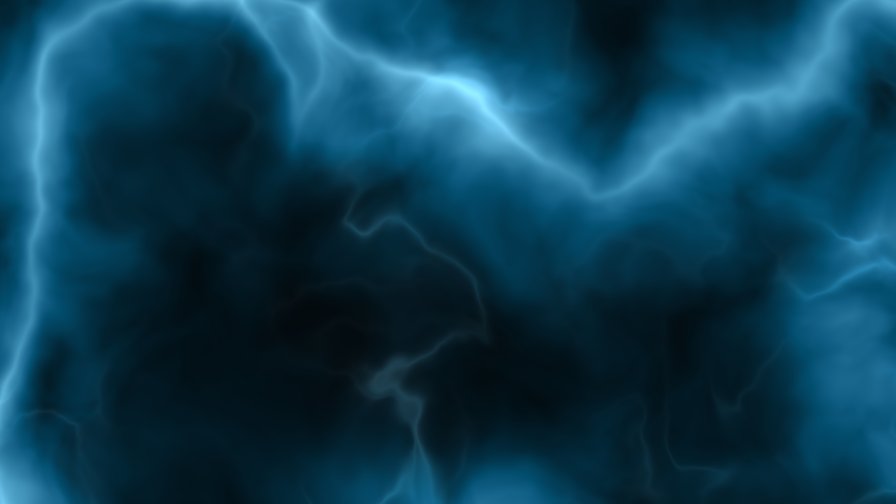
Write a WebGL 1 fragment shader that draws this background.

```glsl
precision highp float;

// Glowing blue plasma: a bright filament arches around dark hollows, with
// thin wisps drifting in blue haze. Filaments are level lines of simple
// fields bent by gradient noise; the summed light is mapped to blue tones.

#define WARP 0.13          // bending of the filaments
#define CURL 0.16          // extra bending of the wisps
#define CORE_WIDTH 0.021   // bright filament centre
#define HALO_WIDTH 0.135   // blue light around the main filament
#define CORE_LIGHT 0.31
#define HALO_LIGHT 0.42
#define HAZE_LIGHT 0.30
#define WISP_LIGHT 0.30
#define AMBIENT 0.045
#define MOTTLE 0.9         // cloudiness of the light

uniform vec2 u_resolution;

vec2 gradientAt(vec2 cell) {
  float angle = 6.2832 * fract(sin(dot(cell, vec2(127.1, 311.7))) * 43758.5);
  return vec2(cos(angle), sin(angle));
}

float gradientNoise(vec2 p) {
  vec2 i = floor(p), f = fract(p);
  vec2 u = f * f * f * (f * (f * 6.0 - 15.0) + 10.0);
  vec2 e = vec2(1.0, 0.0);
  float a = dot(gradientAt(i), f);
  float b = dot(gradientAt(i + e), f - e);
  float c = dot(gradientAt(i + e.yx), f - e.yx);
  float d = dot(gradientAt(i + 1.0), f - 1.0);
  return mix(mix(a, b, u.x), mix(c, d, u.x), u.y);
}

float fbm(vec2 p) {
  float sum = 0.0, amplitude = 1.0;
  for (int i = 0; i < 4; i++) {
    sum += amplitude * gradientNoise(p);
    p = mat2(1.6, 1.2, -1.2, 1.6) * p + 7.3;
    amplitude *= 0.42;
  }
  return sum;
}

vec2 fbm2(vec2 p) {
  return vec2(fbm(p), fbm(p + vec2(31.7, 12.9)));
}

float softAbs(float x, float radius) {
  return sqrt(x * x + radius * radius);
}

float softMax(float a, float b, float k) {
  float h = max(k - abs(a - b), 0.0) / k;
  return max(a, b) + 0.25 * k * h * h;
}

float glow(float d, float width) {
  return exp(-softAbs(d, 0.25 * width) / width);
}

float blob(vec2 p, vec2 centre, vec2 radius) {
  vec2 d = (p - centre) / radius;
  return exp(-dot(d, d));
}

// Rim of the large hollow: a left wall joined to a cusped arch.
float rimDistance(vec2 p) {
  float arch = 0.6 + 0.4 * softAbs(sin(1.916 * (p.x - 1.22)), 0.06);
  float wall = 0.075 - 0.09 * (1.0 - smoothstep(0.12, 0.4, p.y));
  return softMax((p.y - arch) * 0.86, wall - p.x, 0.25);
}

// Narrow loop hanging from the top of the arch.
float loopDistance(vec2 p) {
  return 0.45 * (p.y - 0.77 - 2.0 * softAbs(p.x - 0.55, 0.015));
}

vec3 plasmaColor(float light) {
  float red = 0.008 + 0.93 * max(light - 0.305, 0.0);
  return vec3(red, light, min(1.42 * light, light + 0.15));
}

void main() {
  vec2 p = gl_FragCoord.xy / u_resolution.y;
  vec2 q = p + WARP * fbm2(p * 2.7 + 4.0);
  vec2 r = q + CURL * fbm2(q * 4.0 + 9.0);
  float cloud = max(1.0 + MOTTLE * fbm(q * 4.5 + 20.0), 0.2);
  float flicker = clamp(0.85 + 0.8 * gradientNoise(p * 3.0 + 40.0), 0.4, 1.15);

  // Main filament and its loop
  float rim = rimDistance(q);
  float hang = loopDistance(q);
  float light = AMBIENT * cloud;
  light += HALO_LIGHT * glow(rim, HALO_WIDTH) * mix(cloud, 1.0, glow(rim, 0.04));
  light += CORE_LIGHT * flicker * glow(rim, CORE_WIDTH);
  light += 0.75 * CORE_LIGHT * flicker * (glow(hang, CORE_WIDTH) + 0.4 * glow(hang, 0.05));

  // Haze along the right side, the lower edge and below the arch
  float haze = blob(p, vec2(1.78, 0.3), vec2(0.24, 0.45))
             + blob(p, vec2(0.97, -0.02), vec2(0.3, 0.15))
             + 0.5 * blob(p, vec2(0.0, 0.0), vec2(0.3, 0.2))
             + 0.45 * blob(p, vec2(0.88, 0.8), vec2(0.3, 0.2));
  light += HAZE_LIGHT * haze * cloud;

  // Curled wisps in the haze and one faint strand down the middle
  float crease = softAbs(gradientNoise(r * 4.5 + 3.0), 0.02);
  float patches = smoothstep(-0.2, 0.35, gradientNoise(q * 3.5 + 60.0));
  float wisp = exp(-crease / 0.07) * patches * min(haze + 0.12, 1.0);
  float strand = r.x - 0.84 - 0.08 * cos(13.0 * (r.y - 0.42));
  float fade = 1.0 - smoothstep(0.7, 0.88, p.y);
  wisp += fade * (0.25 + 0.5 * patches) * (glow(0.75 * strand, 0.014) + 0.25 * glow(strand, 0.06));

  vec3 color = plasmaColor(light) + WISP_LIGHT * wisp * vec3(0.5, 0.85, 1.0);
  gl_FragColor = vec4(min(color, 1.0), 1.0);
}
```
